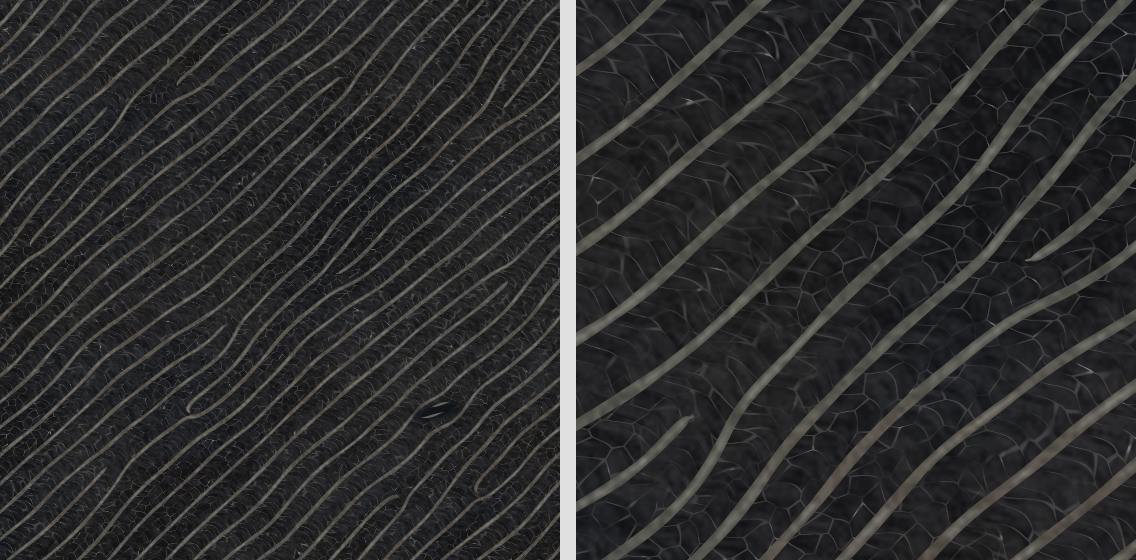
Left: the whole. Right: its middle third, enlarged.
Write a Shadertoy shader that draws this texture.

```glsl
#define LINES_DOWN 19.0
#define LINES_ACROSS 18.0
#define LINE_WIDTH 0.0062
#define WAVINESS 0.85
#define FORKS 12
#define RIB_SCALE vec2(92.0, 25.0)
#define SCALE_SIZE vec2(70.0, 64.0)
#define GRAIN 1.0
#define SCUFF_POS vec2(0.78, 0.265)

const float TAU = 6.2831853;
const vec3 PITCH = vec3(0.075, 0.075, 0.082);
const vec3 SLATE = vec3(0.190, 0.190, 0.198);
const vec3 CRACK = vec3(0.30, 0.30, 0.30);
const vec3 BROWN = vec3(0.335, 0.312, 0.282);
const vec3 SAGE = vec3(0.325, 0.328, 0.300);
const vec3 PALE = vec3(0.43, 0.425, 0.40);

float hash(vec2 p) {
    return fract(sin(dot(p, vec2(127.1, 311.7))) * 43758.5453);
}

vec2 hash2(vec2 p) {
    return vec2(hash(p), hash(p + 37.3));
}

float noise(vec2 p) {
    vec2 i = floor(p), f = fract(p);
    f = f * f * (3.0 - 2.0 * f);
    return mix(mix(hash(i), hash(i + vec2(1, 0)), f.x),
               mix(hash(i + vec2(0, 1)), hash(i + vec2(1, 1)), f.x), f.y);
}

// Cellular pattern: x = gap to the cell border, y = random value of the cell
vec2 cells(vec2 p) {
    vec2 base = floor(p);
    float nearest = 9.0, second = 9.0, id = 0.0;
    for (int y = -1; y <= 1; y++)
    for (int x = -1; x <= 1; x++) {
        vec2 cell = base + vec2(x, y);
        float d = length(cell + 0.15 + 0.7 * hash2(cell) - p);
        if (d < nearest) {
            second = nearest;
            nearest = d;
            id = hash(cell + 5.7);
        } else {
            second = min(second, d);
        }
    }
    return vec2(second - nearest, id);
}

// Stripe phase: slanted bands, slow waves, and winding points where lines end
float stripePhase(vec2 p) {
    float phase = LINES_DOWN * p.y - LINES_ACROSS * p.x;
    phase += WAVINESS * noise(p * 5.0 + 3.1) + 0.22 * noise(p * 13.0);
    for (int i = 0; i < FORKS; i++) {
        vec2 slot = vec2(i % 4, i / 4);
        vec2 d = p - (slot + 0.15 + 0.7 * hash2(slot + 11.0)) / vec2(4, 3);
        float turn = mod(slot.x + slot.y, 2.0) * 2.0 - 1.0;
        phase += turn * atan(d.y, d.x) / TAU;
    }
    vec2 s = p - SCUFF_POS;
    return phase + 11.0 * s.x * exp(-500.0 * dot(s, s));
}

// Phase difference, ignoring whole turns
float wrapped(float d) {
    return d - round(d);
}

// Tapered streak of the given half length
float sliver(vec2 s, float reach, float px) {
    float w = 0.0028 * (1.0 - pow(s.x / reach, 2.0));
    return 1.0 - smoothstep(w - px, w + 0.3 * px, abs(s.y));
}

void mainImage(out vec4 fragColor, in vec2 fragCoord) {
    float px = 1.0 / iResolution.y;
    vec2 p = fragCoord * px;

    // Distance to the nearest line
    float phase = stripePhase(p), e = 0.0005;
    vec2 slope = vec2(wrapped(stripePhase(p + vec2(e, 0)) - phase),
                      wrapped(stripePhase(p + vec2(0, e)) - phase)) / e;
    float steep = max(length(slope), 1.0);
    float lineDist = abs(wrapped(phase)) / steep;

    // Coordinates along and across the bands, bowed inside each band
    vec2 along = normalize(vec2(LINES_DOWN, LINES_ACROSS));
    vec2 flow = vec2(dot(p, along), dot(p, vec2(-along.y, along.x)));
    vec2 bowed = flow + vec2(0.2 * flow.y + 0.003 * cos(TAU * phase), 0.0);
    bowed += 0.003 * vec2(noise(p * 50.0), noise(p * 50.0 + 9.0));

    // Ribs in most bands, rounder scales in patches
    vec2 ribs = cells(bowed * RIB_SCALE);
    vec2 scales = cells(bowed * SCALE_SIZE + 20.0);
    float patches = smoothstep(0.55, 0.7, noise(flow * vec2(5.0, 17.0) + 8.0));
    float ribCrack = 1.0 - smoothstep(0.02, 0.06 + 60.0 * px, ribs.x);
    float scaleCrack = 1.0 - smoothstep(0.02, 0.06 + 50.0 * px, scales.x);
    float crack = mix(ribCrack, scaleCrack, patches);
    crack *= 0.2 + 0.8 * smoothstep(0.25, 0.75, noise(p * 110.0));

    // Dark ground with fine streaks running across the bands
    float grain = noise(bowed * vec2(270.0, 100.0)) + 0.6 * noise(p * 330.0) - 0.8;
    float tone = 0.32 + 0.22 * mix(ribs.y, scales.y, patches) + GRAIN * 0.62 * grain
               + 0.28 * (noise(p * 7.0 + 4.0) - 0.5) - 0.12 * patches;
    vec3 color = mix(PITCH, SLATE, clamp(tone, 0.0, 1.2));
    color += vec3(-0.01, 0.0, 0.01) * (noise(p * 9.0 + 15.0) - 0.5);
    color = mix(color, CRACK, 0.75 * crack);
    color += 0.25 * smoothstep(0.8, 1.0, noise(p * 150.0)) * crack;

    // Scuffed hollow
    vec2 s = p - SCUFF_POS;
    s.y -= 0.006 * sin(s.x * 55.0);
    float hollow = 1.0 - smoothstep(0.3, 1.0, length(s / vec2(0.065, 0.02)));
    color = mix(color, vec3(0.05, 0.07, 0.09), 0.85 * hollow);

    // Worn lines with a paler core, tapered where they end
    float halfWidth = 0.5 * LINE_WIDTH * (0.8 + 0.4 * noise(p * 30.0));
    halfWidth *= 1.0 - 0.7 * smoothstep(35.0, 80.0, steep);
    float stroke = 1.0 - smoothstep(halfWidth - 0.6 * px, halfWidth + 0.6 * px, lineDist);
    vec3 lineColor = mix(BROWN, SAGE, smoothstep(0.3, 0.7, noise(p * 8.0 + 2.0)));
    float core = 1.0 - smoothstep(0.0, halfWidth, lineDist);
    lineColor = mix(lineColor, PALE, core * smoothstep(0.3, 0.8, noise(p * 45.0)));
    lineColor *= 0.84 + 0.32 * noise(p * 260.0);
    color = mix(color, lineColor, stroke * (1.0 - 0.8 * hollow));

    // Pale slivers inside the hollow
    float glint = max(sliver(s + vec2(0.008, 0.005), 0.022, px),
                      sliver(s - vec2(0.006, 0.011), 0.018, px));
    color = mix(color, PALE, 0.9 * glint);

    fragColor = vec4(color, 1.0);
}
```
